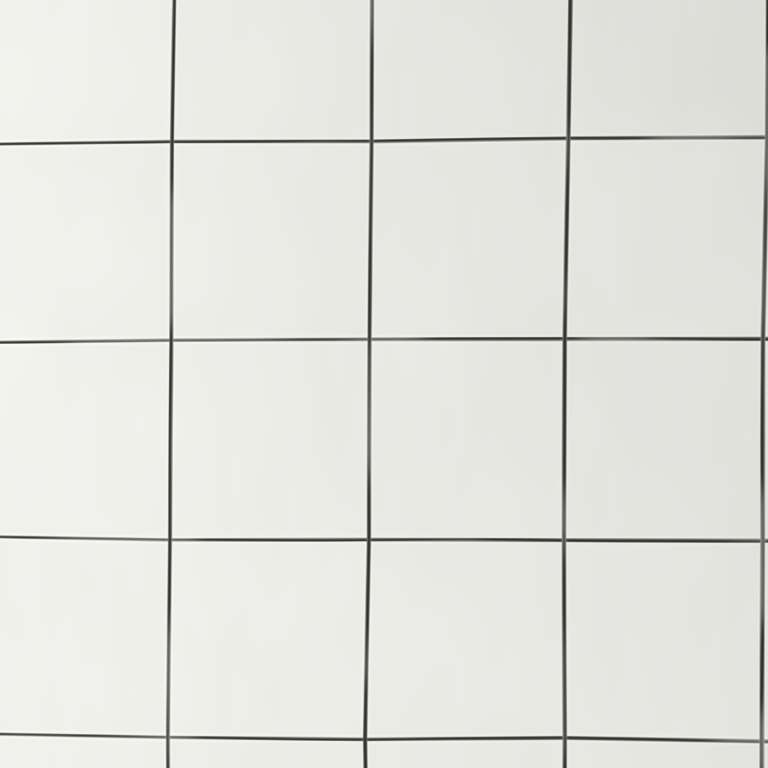
Reproduce this texture procedurally as a Shadertoy shader.

```glsl
// Pale glazed wall tiles, about four by four, split by thin dark joints.
// A slightly skewed grid gives signed distances to joints that bend at each
// corner; noise varies their width and darkness, and the glaze shading.

float hash(vec2 p) {
    return fract(sin(dot(p, vec2(127.1, 311.7))) * 43758.55);
}

float noise(vec2 p) {
    vec2 cell = floor(p), f = fract(p);
    f = f * f * (3.0 - 2.0 * f);
    return mix(mix(hash(cell), hash(cell + vec2(1, 0)), f.x),
               mix(hash(cell + vec2(0, 1)), hash(cell + vec2(1, 1)), f.x), f.y);
}

// Signed distance, in tiles, to the nearest joint, bent from corner to corner
float jointDistance(float across, float along, float seed) {
    float line = round(across), corner = floor(along);
    float bend = mix(hash(vec2(line + seed, corner)),
                     hash(vec2(line + seed, corner + 1.0)), fract(along));
    return across - line - 0.02 * (bend - 0.5);
}

// Soft-edged band of the given half width, in canvas units
float band(float d, float halfWidth) {
    float soft = 0.0007 + 0.6 / iResolution.y;
    return 1.0 - smoothstep(halfWidth - soft, halfWidth + soft, abs(d));
}

// Paints one direction of joints: lit rims, grey grout, and a dark worn core
vec3 drawJoint(vec3 color, float d, float line, float along, float width) {
    float wear = noise(vec2(along * 2.7, line * 7.3));
    float side = noise(vec2(along * 1.3 + 9.0, line * 5.1)) - 0.5;
    color += 0.025 * band(d, 0.0055);
    vec3 grout = mix(vec3(0.39, 0.39, 0.37), vec3(0.58, 0.58, 0.57), wear);
    color = mix(color, grout, band(d, width));
    float core = band(d - side * 0.0022, width * 0.55);
    float depth = mix(1.0, 0.45, smoothstep(0.45, 0.9, wear));
    return mix(color, vec3(0.19, 0.18, 0.17), core * depth);
}

void mainImage(out vec4 fragColor, in vec2 fragCoord) {
    vec2 uv = fragCoord / iResolution.xy;

    // Skewed tile coordinates: columns lean right, rows fan out
    vec2 pitch = vec2(0.2575, 0.259);
    vec2 skew = vec2(0.008 * uv.y * uv.y, 0.02 * (uv.x - 0.5) * (uv.y - 0.45));
    vec2 grid = (uv - vec2(0.22, 0.039) - skew) / pitch;
    vec2 tile = floor(grid);

    // Glaze: light falls off to the upper right, with faint mottling and streaks
    float tone = 0.949 - 0.055 * uv.x - 0.03 * uv.x * uv.y;
    tone += 0.008 * (hash(tile + 3.7) - 0.5);
    tone += 0.010 * (noise(uv * 9.0) - 0.5);
    tone += 0.006 * (noise(uv * vec2(45.0, 11.0)) - 0.5);
    vec3 color = vec3(tone, tone, tone - 0.018);

    // Joints, thinner towards the left
    float width = mix(0.0018, 0.0026, uv.x);
    float rowGap = jointDistance(grid.y, grid.x, 31.0) * pitch.y;
    float columnGap = jointDistance(grid.x, grid.y, 5.0) * pitch.x;
    color = drawJoint(color, rowGap, round(grid.y) + 20.0, grid.x, width);
    color = drawJoint(color, columnGap, round(grid.x) + 4.0, grid.y, width + 0.0005);

    fragColor = vec4(color, 1.0);
}
```
